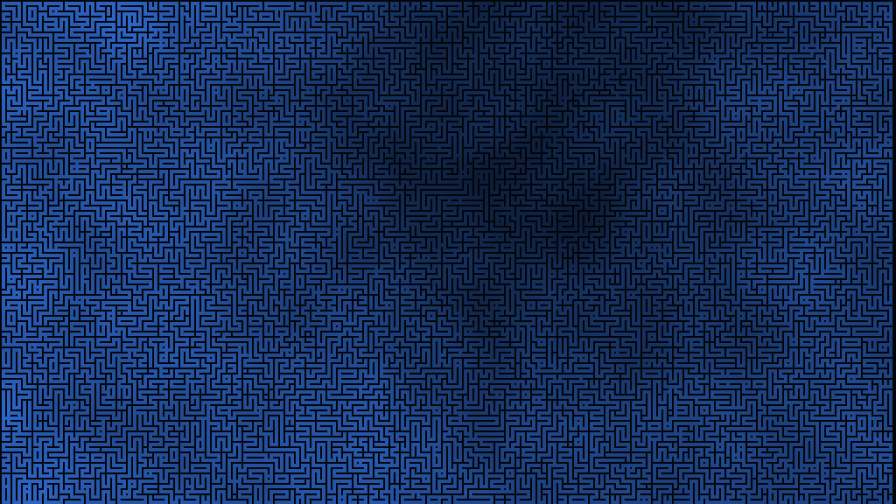
Give the GLSL for this pattern, as a Shadertoy shader.

```glsl
// A very dense blue labyrinth under uneven light. Corridors start as 2x2 rings on
// a grid, are linked at random, then rewoven by flipping parallel pairs of edges.
// A few edges are toggled to give dead ends and forks; soft noise varies the light.

const ivec2 GRID = ivec2(170, 96);

float hash(ivec2 c, int seed) {
    uint h = uint(c.x + 512) * 40503u ^ uint(c.y + 512) * 60493u ^ uint(seed) * 9781u;
    h = (h ^ (h >> 15)) * 739391u;
    h = (h ^ (h >> 13)) * 668267u;
    h = (h ^ (h >> 15)) * 826363u;
    h ^= h >> 16;
    return float(h & 65535u) / 65536.0;
}

float slope(ivec2 c, vec2 offset) {
    float angle = 6.2832 * hash(c, 9);
    return dot(vec2(cos(angle), sin(angle)), offset);
}

float gradientNoise(vec2 p) {
    ivec2 c = ivec2(floor(p));
    vec2 f = fract(p), u = f * f * f * (f * (f * 6.0 - 15.0) + 10.0);
    float low = mix(slope(c, f), slope(c + ivec2(1, 0), f - vec2(1, 0)), u.x);
    float high = mix(slope(c + ivec2(0, 1), f - vec2(0, 1)), slope(c + 1, f - 1.0), u.x);
    return mix(low, high, u.y);
}

bool inside(ivec2 c, ivec2 size) {
    return all(greaterThanEqual(c, ivec2(0))) && all(lessThan(c, size));
}

// Parity of the coordinate of v along the axis d
int parity(ivec2 v, ivec2 d) {
    return (v.x * d.x + v.y * d.y) & 1;
}

// Each ring reaches out to one of its four neighbours
ivec2 chosenNeighbour(ivec2 ring) {
    int k = int(4.0 * hash(ring, 1));
    return ring + (k < 2 ? ivec2(2 * k - 1, 0) : ivec2(0, 2 * k - 5));
}

bool linked(ivec2 a, ivec2 b) {
    return inside(a, GRID / 2) && inside(b, GRID / 2)
        && (chosenNeighbour(a) == b || chosenNeighbour(b) == a);
}

// Edge from cell v to v + d: part of a ring, or a rail between two linked rings
bool ringEdge(ivec2 v, ivec2 d) {
    ivec2 ring = v >> 1, n = d.yx;
    if (parity(v, d) == 1) return linked(ring, ring + d);
    return !linked(ring, ring + n * (2 * parity(v, n) - 1));
}

// Flip parallel edges around the squares between the rings
bool wovenEdge(ivec2 v, ivec2 d) {
    bool edge = ringEdge(v, d);
    if (parity(v, d) == 0) return edge;
    ivec2 n = d.yx, p = v - n * (1 - parity(v, n));
    bool along = ringEdge(p, d), across = ringEdge(p, n);
    bool parallel = along != across && along == ringEdge(p + n, d) && across == ringEdge(p + d, n);
    return edge != (parallel && hash(p, 2) < 0.5);
}

// Flip parallel edges around the squares inside the rings, and open closed squares
bool rewovenEdge(ivec2 v, ivec2 d) {
    bool edge = wovenEdge(v, d);
    if (parity(v, d) == 1) return edge;
    ivec2 n = d.yx, p = v - n * parity(v, n);
    bool along = wovenEdge(p, d), across = wovenEdge(p, n);
    if (along != wovenEdge(p + n, d) || across != wovenEdge(p + d, n)) return edge;
    int opening = int(4.0 * hash(p, 4));
    if (along && across) return opening != 2 * d.x + parity(v, n);
    return edge != (along != across && hash(p, 3) < 0.4);
}

// Toggle a few edges for dead ends and forks, keeping the rim closed
bool corridor(ivec2 v, ivec2 d) {
    if (!inside(v, GRID) || !inside(v + d, GRID)) return false;
    return rewovenEdge(v, d) != (hash(v, 5 + d.x) < 0.04);
}

void mainImage(out vec4 fragColor, in vec2 fragCoord) {
    // Cell coordinates, shifted by half a wall to leave a dark rim
    float pixel = float(GRID.y) / iResolution.y;
    vec2 g = fragCoord * pixel + vec2(-1.0, 1.0) / 6.0;
    ivec2 cell = ivec2(floor(g));
    vec2 q = fract(g) - 0.5, a = abs(q);

    // Distance to the corridor axis: the cell centre and the two nearest arms
    ivec2 back = ivec2(lessThan(q, vec2(0.0)));
    float dist = inside(cell, GRID) ? max(a.x, a.y) : 1.0;
    if (corridor(cell - ivec2(back.x, 0), ivec2(1, 0))) dist = min(dist, a.y);
    if (corridor(cell - ivec2(0, back.y), ivec2(0, 1))) dist = min(dist, a.x);
    float path = clamp((1.0 / 3.0 - dist) / pixel + 0.5, 0.0, 1.0);

    // Bright on the left, with a broad shadow right of the centre
    vec2 uv = fragCoord / iResolution.xy;
    vec2 s = (uv - vec2(0.57, 0.7)) / vec2(0.24, 0.5);
    float light = 0.95 - 0.25 * uv.x - 0.5 * exp(-dot(s, s));
    light += 0.25 * gradientNoise(uv * vec2(6.0, 3.5)) + 0.15 * gradientNoise(uv * vec2(14.0, 8.0) + 40.0);

    vec3 wall = vec3(0.008, 0.016, 0.035);
    vec3 blue = vec3(0.165, 0.375, 0.735) * clamp(light, 0.2, 1.1);
    fragColor = vec4(mix(wall, blue, path), 1.0);
}
```
